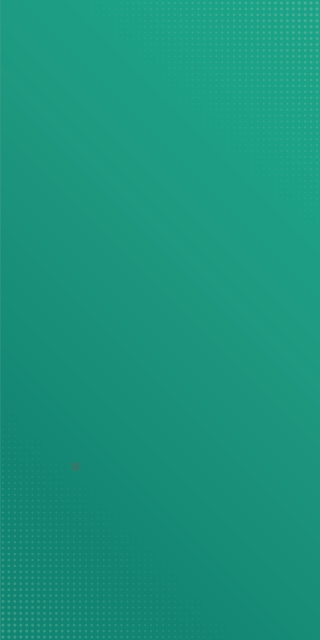
A WebGL 1 fragment shader for this background:

```glsl
precision highp float;
// A diagonal teal gradient with a halftone dot grid in two opposite corners.
// The dots shrink and fade along the diagonal away from each corner;
// a faint small square and a thin pale left rim complete the backdrop.

uniform vec2 u_resolution;

// Space: x runs 0..1 and y runs 0..2, from the lower left.
const vec2 CANVAS = vec2(1.0, 2.0);

// Gradient colours, and their positions along x + y
const vec3 DEEP_TEAL = vec3(0.070, 0.522, 0.446);
const vec3 MID_TEAL = vec3(0.105, 0.570, 0.483);
const vec3 SOFT_TEAL = vec3(0.120, 0.598, 0.503);
const vec3 BRIGHT_TEAL = vec3(0.108, 0.638, 0.531);
const vec4 STOPS = vec4(0.60, 1.35, 1.78, 2.50);

// Halftone dots
const vec3 DOT_COLOR = vec3(0.46, 0.74, 0.66);
const float DOT_COLUMNS = 54.0;
const float DOT_REACH = 0.80;
const float DOT_MIN_RADIUS = 0.0018;
const float DOT_MAX_RADIUS = 0.0050;
const float FADE_POWER = 0.7;
const float UPPER_OPACITY = 0.54;
const float LOWER_OPACITY = 0.44;

// Faint square and left rim
const vec3 SQUARE_COLOR = vec3(0.23, 0.46, 0.41);
const vec2 SQUARE_CENTER = vec2(0.235, 0.542);
const float SQUARE_HALF_SIZE = 0.0125;
const float SQUARE_OPACITY = 0.75;
const vec3 RIM_COLOR = vec3(0.36, 0.64, 0.58);
const float RIM_WIDTH = 0.0026;
const float RIM_OPACITY = 0.30;

// Coverage of a shape from its signed distance
float fill(float distanceToEdge, float pixel) {
  return clamp(0.5 - distanceToEdge / pixel, 0.0, 1.0);
}

// Progress of t from one stop to the next
float ramp(float from, float to, float t) {
  return clamp((t - from) / (to - from), 0.0, 1.0);
}

vec3 diagonalGradient(float t) {
  vec3 color = mix(DEEP_TEAL, MID_TEAL, ramp(STOPS.x, STOPS.y, t));
  color = mix(color, SOFT_TEAL, ramp(STOPS.y, STOPS.z, t));
  return mix(color, BRIGHT_TEAL, ramp(STOPS.z, STOPS.w, t));
}

// Dot grid measured from a corner; both axes of q point inwards
float halftone(vec2 q, float pixel) {
  vec2 cell = floor(q * DOT_COLUMNS);
  vec2 center = (cell + 0.5) / DOT_COLUMNS;
  float strength = clamp(1.0 - (center.x + center.y) / DOT_REACH, 0.0, 1.0);
  float radius = mix(DOT_MIN_RADIUS, DOT_MAX_RADIUS, strength);
  return fill(length(q - center) - radius, pixel) * pow(strength, FADE_POWER);
}

void main() {
  vec2 p = gl_FragCoord.xy / u_resolution * CANVAS;
  float pixel = CANVAS.y / u_resolution.y;

  // Base gradient
  vec3 color = diagonalGradient(p.x + p.y);

  // Corner dots
  float upperDots = halftone(CANVAS - p, pixel) * UPPER_OPACITY;
  float lowerDots = halftone(p, pixel) * LOWER_OPACITY;
  color = mix(color, DOT_COLOR, max(upperDots, lowerDots));

  // Small square
  vec2 offset = abs(p - SQUARE_CENTER) - SQUARE_HALF_SIZE;
  color = mix(color, SQUARE_COLOR, fill(max(offset.x, offset.y), pixel) * SQUARE_OPACITY);

  // Left rim
  color = mix(color, RIM_COLOR, fill(p.x - RIM_WIDTH, pixel) * RIM_OPACITY);

  gl_FragColor = vec4(color, 1.0);
}
```
